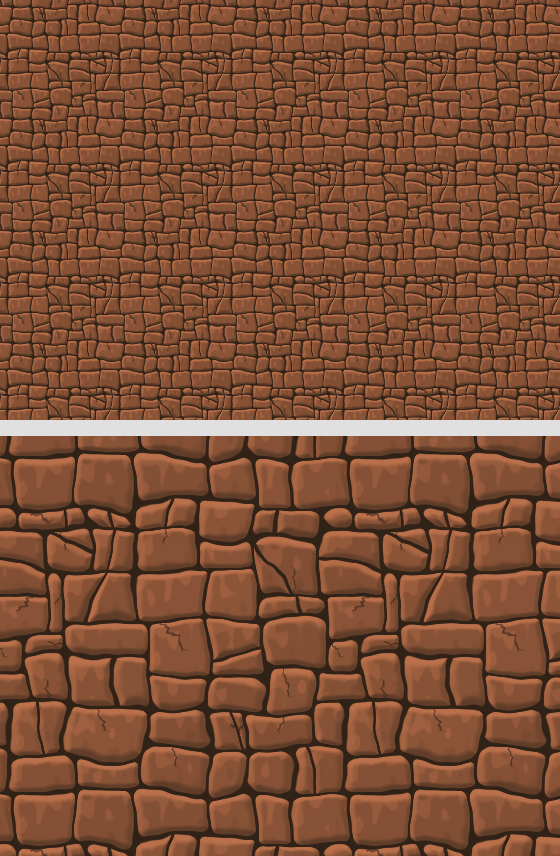
Top, the full canvas; bottom, a detail of the centre.
Write a Shadertoy shader that draws this texture.

```glsl
// Repeating wall of irregular reddish brown stones with bevelled rims, dark joints and cracks.

const float TAU = 6.2831853;
const float TILES_ACROSS = 5.0;
const vec2 GRID = vec2(6.0, 8.0);      // stones per tile, both even
const float HALF_JOINT = 0.005;        // in tile units
const vec2 LIGHT_DIR = vec2(-0.45, 0.89);

const vec3 STONE = vec3(0.53, 0.32, 0.21);
const vec3 STONE_LIGHT = vec3(0.60, 0.36, 0.24);
const vec3 RIM_LIGHT = vec3(0.73, 0.44, 0.29);
const vec3 RIM_SHADE = vec3(0.36, 0.23, 0.155);
const vec3 JOINT = vec3(0.19, 0.135, 0.09);

struct Stone { vec2 center; vec2 halfSize; vec2 id; };

float hash(vec2 cell, float salt) {
    vec3 v = fract(cell.xyx * vec3(0.1031, 0.1030, 0.0973) + salt * 0.173);
    v += dot(v, v.yzx + 33.33);
    return fract((v.x + v.y) * v.z);
}

// Layered sines, periodic over one tile
float sines(vec2 p, float phase) {
    float sum = 0.0;
    for (int i = 1; i <= 4; i++) {
        float k = float(i);
        float side = mod(k, 2.0) * 2.0 - 1.0;
        sum += sin(TAU * dot(p, vec2(2.0 * k - 1.0, side * (5.0 - k))) + phase * k);
    }
    return sum;
}

vec2 direction(float angle) { return vec2(cos(angle), sin(angle)); }

// Where the wall line runs inside a grid cell
float linePos(vec2 cell) { return mix(0.16, 0.84, hash(mod(cell, GRID), 1.0)); }

// Cells alternate upright and level lines; each grid vertex owns one rectangle
Stone stoneAt(vec2 vertex) {
    vec2 bl = vertex - 1.0, tr = vertex;
    vec2 br = vertex - vec2(0.0, 1.0), tl = vertex - vec2(1.0, 0.0);
    bool upright = mod(bl.x + bl.y, 2.0) < 0.5;
    vec2 left = upright ? bl : tl, right = upright ? tr : br;
    vec2 bottom = upright ? br : bl, top = upright ? tl : tr;
    vec2 lo = vec2(left.x + linePos(left), bottom.y + linePos(bottom)) / GRID;
    vec2 hi = vec2(right.x + linePos(right), top.y + linePos(top)) / GRID;
    return Stone(0.5 * (lo + hi), 0.5 * (hi - lo), mod(vertex, GRID));
}

Stone findStone(vec2 p) {
    vec2 cell = floor(p * GRID);
    Stone nearest = stoneAt(cell);
    float best = 1e3;
    for (int i = 0; i < 4; i++) {
        Stone s = stoneAt(cell + vec2(i % 2, i / 2));
        vec2 d = abs(p - s.center) - s.halfSize;
        float reach = max(d.x, d.y);
        if (reach < best) { best = reach; nearest = s; }
    }
    return nearest;
}

// Rounded block, some broken in two by a slanted joint
float stoneDistance(vec2 q, Stone s) {
    float radius = mix(0.012, 0.028, hash(s.id, 2.0));
    vec2 d = abs(q) - s.halfSize + HALF_JOINT + radius;
    float dist = length(max(d, 0.0)) + min(max(d.x, d.y), 0.0) - radius;
    if (hash(s.id, 3.0) < 0.3) {
        float turn = s.halfSize.x > s.halfSize.y ? 0.0 : 0.25 * TAU;
        vec2 normal = direction(turn + hash(s.id, 4.0) * 1.2 - 0.6);
        float offset = (hash(s.id, 5.0) - 0.5) * max(s.halfSize.x, s.halfSize.y);
        dist = max(dist, HALF_JOINT - abs(dot(q, normal) - offset));
    }
    return dist;
}

// Thin wavering crack running in from one side
float crackMask(vec2 q, Stone s, float pixel) {
    vec2 normal = direction(hash(s.id, 6.0) * TAU);
    float along = dot(q, vec2(-normal.y, normal.x));
    float across = dot(q, normal) + 0.004 * sin(along * 150.0) + 0.002 * sin(along * 370.0);
    float line = 1.0 - smoothstep(0.0, 0.002 + pixel, abs(across));
    return line * smoothstep(-0.01, 0.01, along) * step(hash(s.id, 7.0), 0.32);
}

vec3 stoneColor(vec2 p, vec2 q, Stone s, float dist) {
    // Blotchy light on the upper left, dimmer lower right
    float blotch = sines(p * 3.0, hash(s.id, 8.0) * TAU);
    float tone = dot(q / s.halfSize, vec2(-0.35, 0.6)) + 0.22 * blotch;
    vec3 color = mix(STONE, STONE_LIGHT, smoothstep(0.3, 0.55, tone));
    color = mix(color, RIM_SHADE, 0.25 * (1.0 - smoothstep(-1.1, -0.5, tone)));
    color *= mix(0.96, 1.04, hash(s.id, 9.0));

    // Bevelled rim
    float probe = 0.008;
    float slope = (stoneDistance(q + LIGHT_DIR * probe, s) - dist) / probe;
    float rim = smoothstep(-0.022, -0.008, dist);
    color = mix(color, RIM_LIGHT, rim * clamp(slope * 1.2, 0.0, 1.0));
    return mix(color, RIM_SHADE, rim * clamp(-slope, 0.0, 1.0));
}

void mainImage(out vec4 fragColor, in vec2 fragCoord) {
    float pixel = TILES_ACROSS / iResolution.x;
    vec2 p = (fragCoord - vec2(0.0, iResolution.y)) * pixel;

    // Bend the straight walls into hand-cut edges
    vec2 bent = p + 0.005 * vec2(sines(p, 0.7), sines(p.yx, 2.9));
    bent += 0.0007 * vec2(sines(p * 4.0, 1.3), sines(p.yx * 4.0, 4.1));

    Stone s = findStone(bent);
    vec2 q = bent - s.center;
    float dist = stoneDistance(q, s);
    vec3 color = stoneColor(p, q, s, dist);
    color = mix(color, JOINT, 0.65 * crackMask(q, s, pixel));
    color = mix(color, JOINT, smoothstep(-0.6 * pixel, 0.6 * pixel, dist));
    fragColor = vec4(color, 1.0);
}
```
